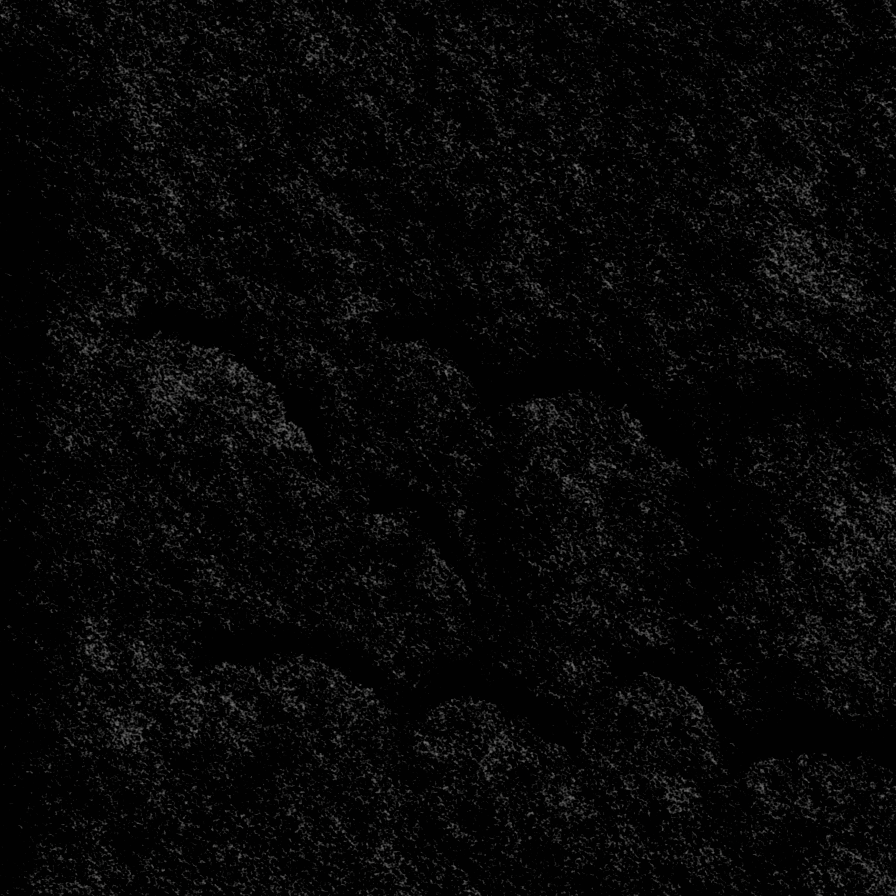
A Shadertoy shader for this texture:

```glsl
const float PI = 3.14159265;
const float NOISE_DEVIATION = 0.214;
const vec3 STONE_TINT = vec3(1.0, 0.995, 0.99);

// Ledge crests: start xy, end xy
const vec4 LEDGES[8] = vec4[8](
    vec4(0.13, 0.615, 0.40, 0.42), vec4(0.41, 0.61, 0.57, 0.50),
    vec4(0.56, 0.54, 0.79, 0.46), vec4(0.20, 0.24, 0.46, 0.20),
    vec4(0.44, 0.20, 0.67, 0.13), vec4(0.80, 0.13, 1.06, 0.12),
    vec4(0.39, 0.41, 0.54, 0.30), vec4(0.67, 0.23, 0.84, 0.14));

// Soft ovals: centre xy, radii xy
const vec4 HOLLOWS[7] = vec4[7](
    vec4(0.555, 0.42, 0.022, 0.12), vec4(0.80, 0.42, 0.04, 0.11),
    vec4(0.87, 0.18, 0.06, 0.04), vec4(0.01, 0.72, 0.07, 0.13),
    vec4(0.87, 0.55, 0.11, 0.025), vec4(0.60, 0.59, 0.06, 0.03),
    vec4(0.0, 0.25, 0.05, 0.35));
const vec4 LIT_PATCHES[6] = vec4[6](
    vec4(0.16, 0.91, 0.06, 0.13), vec4(0.95, 0.33, 0.08, 0.14),
    vec4(0.88, 0.70, 0.07, 0.10), vec4(0.12, 0.60, 0.08, 0.08),
    vec4(0.14, 0.21, 0.06, 0.08), vec4(0.27, 0.56, 0.08, 0.06));

vec2 hashDirection(vec2 cell) {
    vec3 h = fract(cell.xyx * vec3(0.1031, 0.1030, 0.0973));
    h += dot(h, h.yzx + 33.33);
    float angle = 2.0 * PI * fract((h.x + h.y) * h.z);
    return vec2(cos(angle), sin(angle));
}

float gradientNoise(vec2 p) {
    vec2 i = floor(p), f = p - i;
    vec2 u = f * f * f * (f * (f * 6.0 - 15.0) + 10.0);
    vec2 e = vec2(1.0, 0.0);
    float low = mix(dot(hashDirection(i), f),
                    dot(hashDirection(i + e.xy), f - e.xy), u.x);
    float high = mix(dot(hashDirection(i + e.yx), f - e.yx),
                     dot(hashDirection(i + e.xx), f - e.xx), u.x);
    return mix(low, high, u.y);
}

float fbm(vec2 p, int octaves) {
    float sum = 0.0, weight = 1.0;
    for (int k = 0; k < octaves; k++) {
        sum += weight * gradientNoise(p);
        p = mat2(1.6, 1.2, -1.2, 1.6) * p + 7.3;
        weight *= 0.6;
    }
    return sum;
}

vec2 rotate(vec2 p, float angle) {
    float c = cos(angle), s = sin(angle);
    return vec2(c * p.x - s * p.y, s * p.x + c * p.y);
}

float softOval(vec2 p, vec4 oval) {
    vec2 q = (p - oval.xy) / oval.zw;
    return exp(-dot(q, q));
}

// x: light just under the crest, y: shadow just above it
vec2 ledgeShade(vec2 p, vec4 ledge) {
    float t = clamp((p.x - ledge.x) / (ledge.z - ledge.x), 0.0, 1.0);
    float crest = mix(ledge.y, ledge.w, t * t) + 0.03 * sin(PI * t);
    float depth = crest - p.y;
    float span = smoothstep(0.0, 0.2, t) * smoothstep(1.0, 0.8, t);
    float light = smoothstep(-0.003, 0.006, depth) * exp(-max(depth, 0.0) / 0.045);
    float shadow = smoothstep(0.004, -0.006, depth) * smoothstep(-0.055, -0.012, depth);
    return span * vec2(light, shadow);
}

// Large relief, as a shift of the grain brightness
float reliefLight(vec2 p) {
    vec2 warp = vec2(fbm(p * 13.0, 5), fbm(p * 13.0 + 41.0, 5));
    vec2 q = p + 0.018 * warp;
    float light = -0.14;
    for (int k = 0; k < LEDGES.length(); k++) {
        vec2 shade = ledgeShade(q, LEDGES[k]);
        light += 0.9 * shade.x - 2.4 * shade.y;
    }
    for (int k = 0; k < HOLLOWS.length(); k++) light -= 1.7 * softOval(q, HOLLOWS[k]);
    for (int k = 0; k < LIT_PATCHES.length(); k++) light += 0.7 * softOval(q, LIT_PATCHES[k]);
    vec2 slanted = rotate(p, 0.75);
    light += 1.0 * fbm(slanted * vec2(6.0, 11.0) + 23.0, 3);
    return light + 1.9 * fbm(slanted * vec2(22.0, 46.0) + 17.0, 3);
}

// Fine slanted grains in three sizes, scaled to unit deviation
float grainField(vec2 p) {
    vec2 q = rotate(p, 0.45);
    float coarse = gradientNoise(q * vec2(110.0, 190.0) + 11.0);
    float medium = gradientNoise(rotate(q, 0.3) * vec2(215.0, 310.0) + 59.0);
    float fine = gradientNoise(rotate(q, -0.7) * vec2(390.0, 430.0) + 31.0);
    return (0.5 * coarse + 0.66 * medium + 0.56 * fine) / NOISE_DEVIATION;
}

float flakes(vec2 p) {
    return smoothstep(0.36, 0.55, gradientNoise(rotate(p, 0.3) * vec2(100.0, 140.0) + 83.0));
}

void mainImage(out vec4 fragColor, in vec2 fragCoord) {
    vec2 p = fragCoord / iResolution.xy;
    float facing = grainField(p) + reliefLight(p) + 1.2 * flakes(p);
    float glint = 0.105 * pow(max(facing - 0.42, 0.0), 1.4);
    float value = 0.004 + 0.55 * (1.0 - exp(-glint / 0.55));
    fragColor = vec4(value * STONE_TINT, 1.0);
}
```
